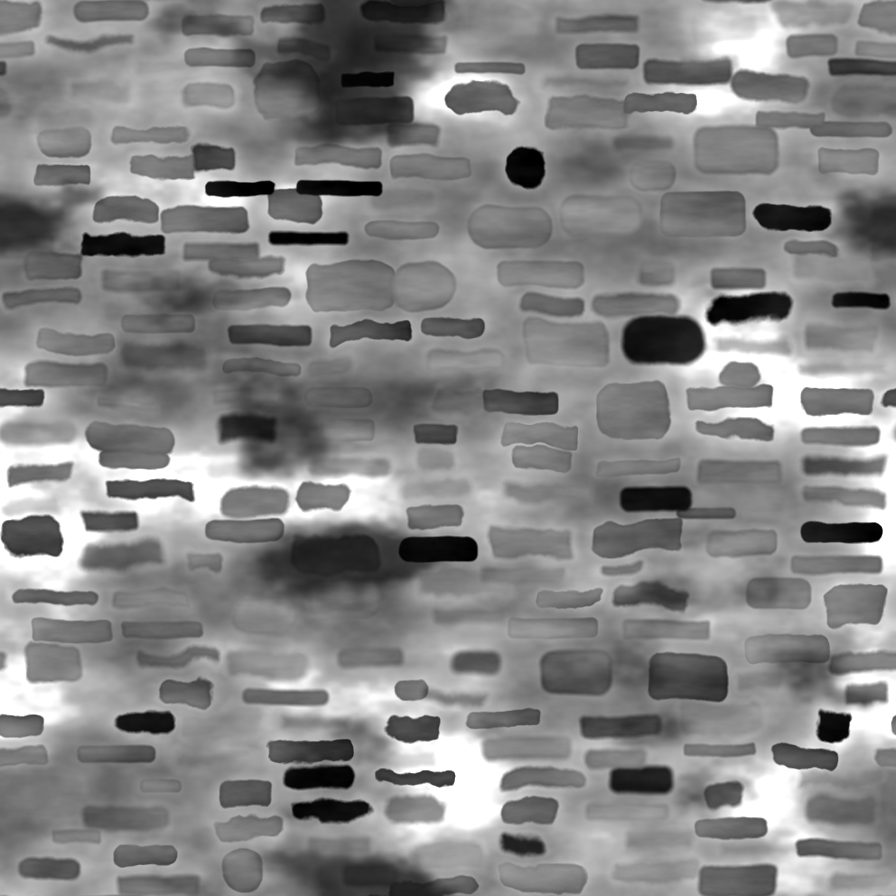
This texture map is drawn by a three.js fragment shader. Its source:

```glsl
varying vec2 vUv;

const vec2 GRID = vec2(9.0, 14.0);

float hash(vec2 p) {
  vec3 q = fract(vec3(p.xyx) * 0.1031);
  q += dot(q, q.yzx + 33.33);
  return fract((q.x + q.y) * q.z);
}

vec4 hash4(vec2 p) {
  return vec4(hash(p + 3.7), hash(p + 17.3), hash(p + 41.9), hash(p + 73.1));
}

// Value noise that wraps over the canvas
float noise(vec2 uv, vec2 period, float seed) {
  vec2 p = uv * period, i = floor(p), f = fract(p);
  f = f * f * f * (f * (f * 6.0 - 15.0) + 10.0);
  vec2 a = mod(i, period) + seed, b = mod(i + 1.0, period) + seed;
  return mix(mix(hash(a), hash(vec2(b.x, a.y)), f.x),
             mix(hash(vec2(a.x, b.y)), hash(b), f.x), f.y);
}

float fbm(vec2 uv, vec2 period, float seed) {
  float sum = 0.0, gain = 0.5;
  for (int i = 0; i < 5; i++) {
    sum += gain * noise(uv, period, seed);
    period *= 2.0;
    seed += 19.0;
    gain *= 0.5;
  }
  return sum / 0.97;
}

float roundedBox(vec2 p, vec2 halfSize, float radius) {
  vec2 q = abs(p) - halfSize + radius;
  return length(max(q, 0.0)) + min(max(q.x, q.y), 0.0) - radius;
}

void main() {
  vec2 warp = vec2(fbm(vUv, vec2(22.0), 5.0), fbm(vUv, vec2(22.0, 18.0), 61.0)) - 0.5;
  float clouds = fbm(vUv, vec2(6.0, 9.0), 120.0);
  float stain = fbm(vUv, vec2(5.0, 8.0), 210.0);
  float streaks = fbm(vUv, vec2(10.0, 34.0), 310.0) - 0.5;
  float grain = fbm(vUv, vec2(60.0), 410.0) - 0.5;

  float stoneLight = 0.0, cover = 0.0, halo = 0.0;
  float course = floor(vUv.y * GRID.y);

  // Each cell holds one tall stone or two stacked ones
  for (int j = -1; j <= 1; j++) {
    float row = course + float(j);
    float wrappedRow = mod(row, GRID.y);
    float shift = hash(vec2(wrappedRow, 501.0)) * GRID.x;
    float x = vUv.x * GRID.x + shift;
    for (int i = -1; i <= 1; i++) {
      float column = floor(x) + float(i);
      vec2 id = vec2(mod(column, GRID.x), wrappedRow);
      vec4 cell = hash4(id * 7.0 + 11.0);
      bool tall = cell.x < 0.24;
      float split = mix(0.34, 0.66, cell.y);
      for (int k = 0; k < 2; k++) {
        if (tall && k == 1) break;
        vec2 key = id * 5.0 + float(k) * 83.0;
        vec4 size = hash4(key + 131.0), look = hash4(key + 257.0);

        float low = k == 0 ? 0.0 : split;
        float high = tall || k == 1 ? 1.0 : split;
        float width = mix(0.36, 0.98, sqrt(size.x));
        vec2 center = vec2(0.5 + (size.y - 0.5) * (1.15 - width), 0.5 * (low + high));
        center.y += (cell.z - 0.5) * 0.34;
        vec2 halfSize = 0.5 * vec2(width, (high - low) * mix(0.65, 0.94, size.z)) / GRID;
        halfSize -= vec2(0.004, 0.003);

        vec2 p = (vec2(x - column, vUv.y * GRID.y - row) - center) / GRID;
        p += warp * mix(0.004, 0.026, size.w);
        float radius = min(halfSize.x, halfSize.y) * mix(0.3, 0.95, look.x);
        float d = roundedBox(p, halfSize, radius);

        // Most stones are mid grey, a few nearly black, some half buried
        float dark = 1.0 - step(0.12, look.y);
        float tone = mix(0.37, 0.53, look.z);
        tone = mix(tone, 0.27, 1.0 - step(0.24, look.y));
        tone = mix(tone, 0.04, dark);
        tone += streaks * mix(0.32, 0.16, dark) + (look.w - 0.5) * p.x * 2.5;
        tone -= 0.05 * smoothstep(-0.007, 0.0, d) * (1.0 - dark);

        float blur = mix(0.0015, 0.008, look.w * look.w);
        float alpha = 1.0 - smoothstep(-blur, blur, d);
        alpha *= mix(1.0, 0.4, smoothstep(0.6, 1.0, look.w));
        stoneLight = mix(stoneLight, max(tone, 0.0), alpha);
        cover = mix(cover, 1.0, alpha);
        halo = max(halo, exp(-max(d, 0.0) * 110.0) * mix(0.4, 1.0, size.w));
      }
    }
  }

  // Cloudy mortar, brighter around stones, with soft dark stains
  float mortar = 0.59 + (clouds - 0.5) * 0.85 + halo * 0.13 + streaks * 0.12;
  mortar += 0.25 * smoothstep(0.6, 0.78, clouds);
  float shade = 1.0 - 0.65 * smoothstep(0.56, 0.78, stain);
  float light = (mortar * (1.0 - cover) + stoneLight) * shade + grain * 0.04;
  gl_FragColor = vec4(vec3(clamp(light, 0.0, 1.0)), 1.0);
}
```
